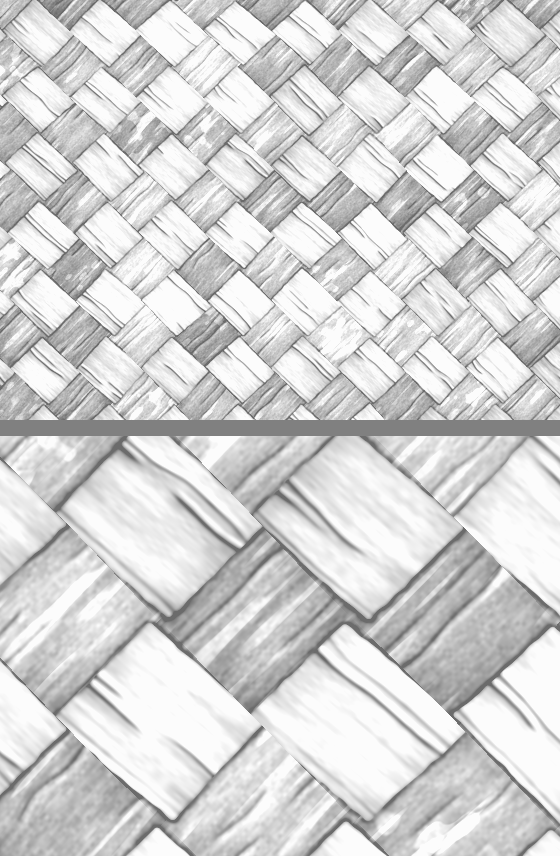
Top: the whole. Bottom: its middle third, enlarged.
Give the GLSL for this texture, as a Shadertoy shader.

```glsl
float hash(vec2 p) {
    vec3 q = fract(p.xyx * 0.1031);
    q += dot(q, q.yzx + 33.33);
    return fract((q.x + q.y) * q.z);
}

float noise(vec2 p) {
    vec2 i = floor(p), f = fract(p);
    f = f * f * (3.0 - 2.0 * f);
    return mix(mix(hash(i), hash(i + vec2(1, 0)), f.x),
               mix(hash(i + vec2(0, 1)), hash(i + vec2(1, 1)), f.x), f.y);
}

float line(float d, float width) {
    return exp(-d * d / (width * width));
}

// Streaks along s.x, from broad bands to fine fibres
float fibre(vec2 s, float seed) {
    return 0.45 * noise(vec2(s.x * 1.2, s.y * 8.0) + seed)
         + 0.30 * noise(vec2(s.x * 2.5, s.y * 25.0) + seed)
         + 0.25 * noise(vec2(s.x * 14.0, s.y * 42.0) + seed);
}

// Broken fold along s.x: dark slit, pale lip and soft shade on one side
float crease(vec2 s, float seed) {
    float h = fract(seed * 7.31);
    float d = s.y - (h - 0.5) * 0.7 - 0.07 * (noise(vec2(s.x * 3.0, seed)) - 0.5);
    float reach = smoothstep(0.3, 0.55, noise(vec2(s.x * 2.2 + seed, h * 40.0)));
    float shade = smoothstep(-0.14, 0.0, d) * smoothstep(0.02, 0.0, d);
    return reach * (0.36 * line(d, 0.018) - 0.18 * line(d - 0.045, 0.02) + 0.13 * shade);
}

float lightTile(vec2 s, vec2 cell) {
    float h = hash(cell + 71.0), seed = 90.0 * hash(cell + 50.0);
    float tone = mix(0.95, 1.05, h) + 0.34 * (fibre(s, seed) - 0.5);
    tone -= crease(s, seed) + 0.8 * crease(s, seed + 13.7);
    tone -= 0.10 * smoothstep(0.28, 0.56, abs(s.x));
    // Raised rim on the lower left side
    float rim = noise(vec2(s.x * 3.0, seed));
    tone -= 0.30 * rim * line(s.y + 0.40 + 0.03 * rim, 0.018);
    return tone;
}

float darkTile(vec2 s, vec2 cell) {
    float h = hash(cell + 23.0), seed = 90.0 * hash(cell + 90.0);
    float tone = mix(0.70, 0.94, h) + 0.36 * (fibre(s, seed) - 0.5);
    tone -= 0.6 * crease(s, seed) + 0.5 * crease(s, seed + 5.3);
    // Pale ridges and pitted skin
    tone += 0.16 * smoothstep(0.66, 0.85, noise(vec2(s.x * 2.0, s.y * 18.0) + seed));
    tone += 0.10 * (noise(s * 34.0 + seed) - 0.5);
    tone -= 0.08 * smoothstep(0.2, 0.55, abs(s.x)) + 0.05 * (s.y - s.x);
    // Flaked patches on a few tiles
    float flake = smoothstep(0.62, 0.72, noise(s * vec2(5, 9) + seed));
    return tone + 0.16 * flake * step(0.82, hash(cell + 8.0));
}

void mainImage(out vec4 fragColor, in vec2 fragCoord) {
    vec2 p = fragCoord / iResolution.y;
    p.y = 1.0 - p.y;

    // Diagonal lattice, narrowing slightly downwards
    vec2 g = vec2((p.x - 0.651) / (0.1605 - 0.0065 * p.y) + 0.5, (p.y - 0.078) / 0.1608);
    g += 0.05 * (vec2(noise(p * 7.0), noise(p * 7.0 + 40.0)) - 0.5);
    vec2 uv = vec2(g.x + g.y, g.x - g.y);
    vec2 cell = floor(uv + 0.5), f = uv - cell;
    bool onLight = mod(cell.x + cell.y, 2.0) < 0.5;

    // Nearest tile of each strip direction
    vec2 lightCell = cell, darkCell = cell;
    if (onLight) darkCell.y += f.y < 0.0 ? -1.0 : 1.0;
    else lightCell.x += f.x < 0.0 ? -1.0 : 1.0;

    // Light tile: slightly skewed, turned and resized box
    vec2 s = uv - lightCell;
    float turn = 0.09 * (hash(lightCell + 31.0) - 0.5);
    s = vec2(s.x - (0.03 - turn) * s.y, s.y - (0.05 + turn) * s.x);
    vec2 size = vec2(0.54, 0.465) + 0.03 * vec2(hash(lightCell + 12.0), hash(lightCell + 17.0));
    vec2 b = abs(s) - size + 0.03;
    float d = length(max(b, 0.0)) + min(max(b.x, b.y), 0.0) - 0.03;
    d += 0.016 * (noise(uv * 12.0) - 0.5);

    // Dark tile runs the other way and is shaded beside the light one
    vec2 t = (uv - darkCell).yx;
    float under = darkTile(t, darkCell) - 0.13 * exp(-14.0 * max(d, 0.0));
    float over = lightTile(s, lightCell);
    float aa = 7.0 / iResolution.y;
    float tone = mix(under, over, smoothstep(aa, -aa, d));

    // Worn outline, then softer light towards the corners
    tone -= (0.10 + 0.28 * noise(uv * 5.0 + 60.0)) * line(d - 0.008, 0.02);
    vec2 c = fragCoord / iResolution.xy - 0.5;
    tone -= 0.10 * smoothstep(0.2, 0.5, dot(c, c));
    fragColor = vec4(vec3(clamp(tone, 0.42, 0.99)), 1.0);
}
```
